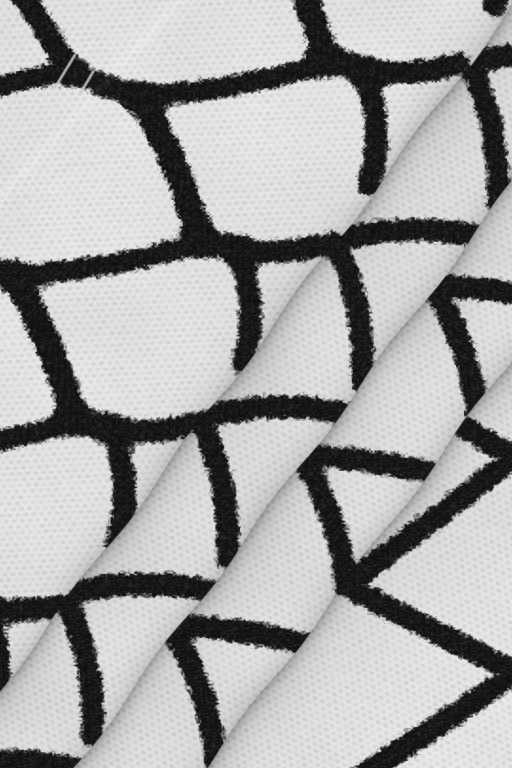
This pattern is drawn by a Shadertoy shader. Its source:

```glsl
#define INK_WIDTH 2.2
#define FIRST_FOLD 80.8
#define FOLD_STEP 20.7
#define KNIT_CELL vec2(1.55, 1.15)
#define KNIT_DEPTH 0.075
#define FUZZ 0.75
#define CLOTH 0.895
#define INK_DARK 0.06
#define INK_LIGHT 0.17

float hash(vec2 p) {
    return fract(sin(dot(p, vec2(127.1, 311.7))) * 43758.5453);
}

float noise(vec2 p) {
    vec2 i = floor(p), f = fract(p);
    f = f * f * (3.0 - 2.0 * f);
    return mix(mix(hash(i), hash(i + vec2(1, 0)), f.x),
               mix(hash(i + vec2(0, 1)), hash(i + vec2(1, 1)), f.x), f.y);
}

float segment(vec2 p, vec2 a, vec2 b) {
    vec2 ab = b - a;
    return length(p - a - ab * clamp(dot(p - a, ab) / dot(ab, ab), 0.0, 1.0));
}

// Distance to a quadratic curve, walked in short chords
float curve(vec2 p, vec2 a, vec2 ctrl, vec2 b) {
    float d = 1e3;
    vec2 prev = a;
    for (int i = 1; i <= 7; i++) {
        float t = float(i) / 7.0;
        vec2 next = mix(mix(a, ctrl, t), mix(ctrl, b, t), t);
        d = min(d, segment(p, prev, next));
        prev = next;
    }
    return d;
}

float softMin(float a, float b, float k) {
    float h = max(k - abs(a - b), 0.0) / k;
    return min(a, b) - h * h * k * 0.25;
}

// Rounded net on the flat cloth, one cell per step along the folds
float netLines(vec2 p) {
    float d = 1e3;
    for (int k = -2; k <= 2; k++) {
        vec2 q = p - float(k) * vec2(-24.6, 35.0);
        d = softMin(d, curve(q, vec2(27.3, 19), vec2(35, 32), vec2(39, 46.3)) - 0.4, 3.0);
        d = softMin(d, curve(q, vec2(2.7, 54), vec2(22, 52.5), vec2(39, 47.5)) + 0.2, 3.0);
        d = softMin(d, curve(q, vec2(39, 46.3), vec2(49, 51.5), vec2(65, 47.5)), 3.0);
        d = softMin(d, curve(q, vec2(46, 48.5), vec2(51, 59), vec2(47.5, 71)), 3.0);
        d = softMin(d, curve(q, vec2(14, 14), vec2(21, 17), vec2(27.3, 19)), 2.0);
        d = softMin(d, curve(q, vec2(3, -3), vec2(9, 6), vec2(14, 14)), 2.0);
        d = softMin(d, curve(q, vec2(14, 14), vec2(7, 14.5), vec2(-2, 17.5)) + 0.2, 2.0);
    }
    return d;
}

// Hooked corners that show on the two rolled folds
float hookLines(vec2 p, int layer) {
    float d = 1e3;
    for (int k = -2; k <= 2; k++) {
        float n = float(k);
        if (layer == 1) {
            vec2 q = p - n * vec2(-26.4, 34.6);
            d = softMin(d, curve(q, vec2(37, 82), vec2(54, 77.5), vec2(68, 81)), 1.5);
            d = softMin(d, curve(q, vec2(39, 82), vec2(45, 94), vec2(44.5, 109)), 1.5);
        } else {
            vec2 q = p - n * vec2(-25.6, 33.2);
            d = softMin(d, curve(q, vec2(58, 89), vec2(70, 89), vec2(85, 92.5)), 1.5);
            d = softMin(d, curve(q, vec2(59.5, 90), vec2(67, 103), vec2(68, 117)), 1.5);
        }
    }
    return d;
}

// Straight zigzag on the lowest layer
float zigzagLines(vec2 p) {
    float d = min(segment(p, vec2(88, 82), vec2(101, 89.5)),
                  segment(p, vec2(101, 89), vec2(67.5, 114.5)));
    d = min(d, segment(p, vec2(67.5, 114.5), vec2(103, 132.5)));
    return min(d, segment(p, vec2(103, 130), vec2(70, 152)));
}

// Staggered dimples of the knit
float knit(vec2 p, float angle) {
    float c = cos(angle), s = sin(angle);
    vec2 g = mat2(c, s, -s, c) * p / KNIT_CELL;
    g.x += 0.5 * mod(floor(g.y), 2.0);
    return smoothstep(0.5, 0.1, length(fract(g) - 0.5)) * (0.5 + 0.5 * hash(floor(g)));
}

void mainImage(out vec4 fragColor, in vec2 fragCoord) {
    // Canvas is 100 units wide, y runs down
    float pixel = 100.0 / iResolution.x;
    vec2 p = vec2(fragCoord.x, iResolution.y - fragCoord.y) * pixel;
    float along = dot(p, vec2(-0.6, 0.8));
    float across = dot(p, vec2(0.8, 0.6)) + 0.5 * sin(along * 0.17);
    float fuzz = FUZZ * (noise(p * 1.2) + noise(p * 2.7) - 1.0);
    float fiber = noise(p * 3.2);
    float tone = CLOTH;

    for (int layer = 0; layer < 4; layer++) {
        float past = across - FIRST_FOLD - FOLD_STEP * float(layer - 1);
        float left = FOLD_STEP - past;
        if ((layer > 0 && past < -1.0) || (layer < 3 && left < -1.0)) continue;

        // Roll shading beside the folds
        float shade = CLOTH + 0.03 * (noise(p * 0.08) - 0.5);
        if (layer > 0) shade -= 0.2 * exp(-max(past, 0.0) / 1.3) + 0.1 * exp(-max(past, 0.0) / 7.0);
        if (layer < 3) shade -= 0.13 * exp(-max(left, 0.0) / 2.5);
        shade -= KNIT_DEPTH * knit(p, layer == 0 ? 0.05 : -0.45) + 0.03 * (fiber - 0.5);

        // Printed lines
        float d = layer == 0 ? netLines(p) : layer == 3 ? zigzagLines(p) : hookLines(p, layer);
        float ink = smoothstep(0.35 + pixel, -0.35 - pixel, d - INK_WIDTH + fuzz);
        shade = mix(shade, mix(INK_DARK, INK_LIGHT, fiber * fiber), ink);
        tone = layer == 0 ? shade : mix(tone, shade, smoothstep(-pixel, pixel, past));
    }

    // Faint crease and two loose stitches at the upper left
    tone += 0.03 * exp(-abs(dot(p, vec2(0.74, 0.67)) - 26.0) / 1.2);
    float stitch = min(segment(p, vec2(14.6, 10.8), vec2(10.8, 17)),
                       segment(p, vec2(18.2, 14), vec2(15.6, 18.4)));
    tone = mix(tone, 0.8, 0.8 * smoothstep(0.25 + pixel, 0.1, stitch));
    fragColor = vec4(vec3(tone), 1.0);
}
```
